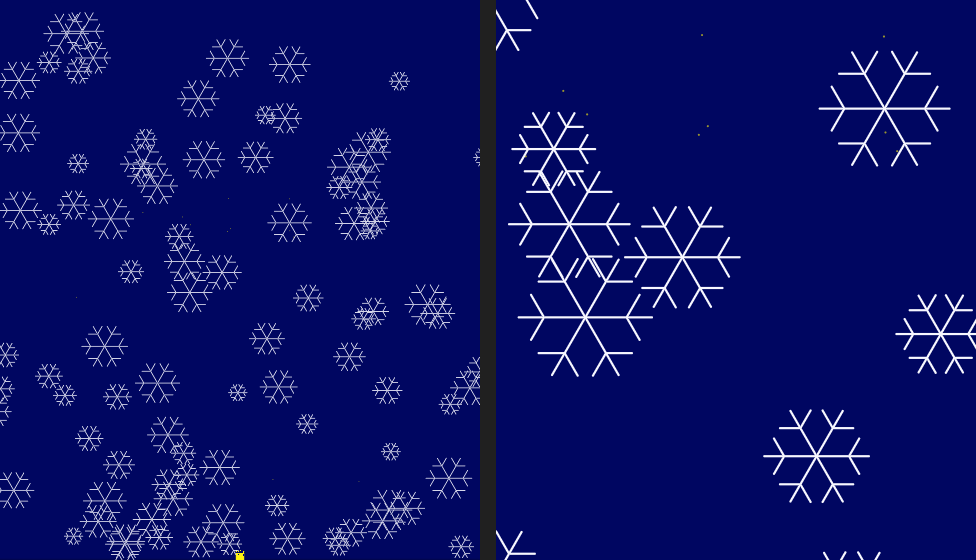
Left, the full canvas; right, a detail of the centre.
Reproduce this pattern procedurally as a Shadertoy shader.

```glsl
const vec3 NIGHT = vec3(0.0, 0.025, 0.38);
const vec3 SNOW = vec3(0.97, 0.97, 1.0);
const vec3 EMBER = vec3(1.0, 0.95, 0.05);
const float SECTOR = 1.04719755;   // sixth of a turn
const int FLAKES = 92;
const int SPARKS = 14;

// Integer hash: two random values in 0..1 for each index and seed
vec2 hash2(int index, int seed) {
    uint h = uint(index) * 747796405u + uint(seed) * 2891336453u;
    h = ((h >> 16) ^ h) * 73244475u;
    h = ((h >> 16) ^ h) * 73244475u;
    h = (h >> 16) ^ h;
    uint g = (h ^ 61u) * 668265261u;
    g = (g >> 15) ^ g;
    return vec2(h & 65535u, g & 65535u) / 65535.0;
}

float segment(vec2 p, vec2 a, vec2 b) {
    vec2 pa = p - a, ba = b - a;
    return length(pa - ba * clamp(dot(pa, ba) / dot(ba, ba), 0.0, 1.0));
}

// Six arms, each with a pair of side twigs
float snowflake(vec2 p, float radius) {
    float angle = atan(p.y, p.x);
    angle = abs(mod(angle + 0.5 * SECTOR, SECTOR) - 0.5 * SECTOR);
    vec2 q = length(p) * vec2(cos(angle), sin(angle));
    vec2 fork = vec2(0.62 * radius, 0.0);
    vec2 twig = 0.39 * radius * vec2(cos(SECTOR), sin(SECTOR));
    float arm = segment(q, vec2(0.0), vec2(radius, 0.0));
    return min(arm, segment(q, fork, fork + twig));
}

// Antialiased coverage of a shape given by its signed distance
float coverage(float d, float pixel) {
    return clamp(0.5 - d / pixel, 0.0, 1.0);
}

float snowfall(vec2 p, float aspect, float pixel) {
    float nearest = 1.0;
    for (int i = 0; i < FLAKES; i++) {
        vec2 place = hash2(i, 1);
        float radius = mix(0.016, 0.041, hash2(i, 2).x);
        // Flakes gather towards the bottom
        vec2 center = vec2(mix(-0.01, aspect + 0.01, place.x),
                           0.02 + 0.93 * pow(place.y, 1.4));
        vec2 offset = p - center;
        if (dot(offset, offset) < 1.2 * radius * radius)
            nearest = min(nearest, snowflake(offset, radius));
    }
    return coverage(nearest - 0.00065, pixel);
}

// Tiny dim dots drifting around the middle
float sparks(vec2 p, float aspect, float pixel) {
    float glow = 0.0;
    for (int i = 0; i < SPARKS; i++) {
        vec2 place = hash2(i, 3);
        vec2 center = vec2(aspect * mix(0.28, 0.62, place.x), mix(0.56, 0.66, place.y));
        if (i % 4 == 0) center = vec2(aspect, 0.5) * hash2(i, 4);
        glow = max(glow, coverage(length(p - center) - 0.0006, pixel));
    }
    return 0.6 * glow;
}

// Small ragged flame standing on the bottom edge
float flame(vec2 p, float pixel) {
    ivec2 cell = ivec2(floor(p / 0.002));
    float ragged = hash2(cell.x + 64, cell.y + 70).x;
    vec2 edge = abs(p) - vec2(0.0075, 0.019);
    float body = coverage(max(edge.x, edge.y), pixel);
    return body * step(smoothstep(0.007, 0.021, p.y), ragged);
}

void mainImage(out vec4 fragColor, in vec2 fragCoord) {
    float pixel = 1.0 / iResolution.y;
    float aspect = iResolution.x * pixel;
    vec2 p = fragCoord * pixel;

    vec3 color = NIGHT * mix(0.8, 1.0, smoothstep(0.0, 0.004, p.y));
    color = mix(color, EMBER, sparks(p, aspect, pixel));
    color = mix(color, EMBER, flame(p - vec2(0.5 * aspect, 0.0), pixel));
    color = mix(color, SNOW, snowfall(p, aspect, pixel));
    fragColor = vec4(color, 1.0);
}
```
